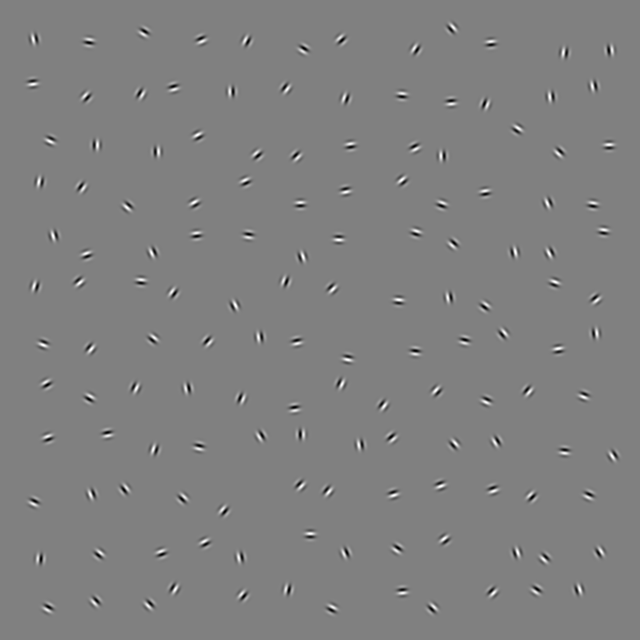
Reproduce this pattern procedurally as a WebGL 2 fragment shader.

```glsl
#version 300 es
precision highp float;
// Small Gabor patches (striped wavelets) scattered on flat mid grey.
// A jittered cellular grid holds one patch per cell; each pixel sums the
// wavelets of its 3x3 neighbouring cells, with hashed angle and phase.

uniform vec2 u_resolution;
out vec4 outColor;

const float TAU = 6.2831853;
const float BACKGROUND = 0.502;   // grey level between the patches
const float CONTRAST = 0.56;      // amplitude at the centre of a patch
const float CELLS = 12.0;         // patches along each side
const float MARGIN = 0.025;       // empty border of the canvas
const float JITTER = 0.27;        // largest shift inside a cell, in cells
const float STAGGER = 0.13;       // sideways shift of alternate rows, in cells
const float WAVELENGTH = 0.0116;  // period of the stripes
const float SIGMA = 0.0050;       // radius of the Gaussian envelope
const float PHASE_SPREAD = 0.7;   // deviation from an odd wave, in radians

// Integer hash: four even random values in 0..1 per cell and seed.
vec4 hash4(vec2 cell, uint seed) {
  uvec4 v = uvec4(uint(cell.x), uint(cell.y), seed, 7u);
  v = v * 1664525u + 1013904u;
  for (int i = 0; i < 2; i++) {
    v.x += v.y * v.w;
    v.y += v.z * v.x;
    v.z += v.x * v.y;
    v.w += v.y * v.z;
    v ^= v >> 16u;
  }
  return vec4(v >> 8u) / 16777216.0;
}

// Sinusoid across one direction under a round Gaussian envelope.
float gabor(vec2 offset, float angle, float phase) {
  float across = dot(offset, vec2(cos(angle), sin(angle)));
  float envelope = exp(-0.5 * dot(offset, offset) / (SIGMA * SIGMA));
  return envelope * sin(TAU * across / WAVELENGTH + phase);
}

// Sum of the patches that can reach this point.
float scatteredPatches(vec2 uv) {
  float cellSize = (1.0 - 2.0 * MARGIN) / CELLS;
  vec2 grid = (uv - MARGIN) / cellSize;
  vec2 home = floor(grid);
  float total = 0.0;
  for (int y = -1; y <= 1; y++) {
    for (int x = -1; x <= 1; x++) {
      vec2 cell = home + vec2(x, y);
      if (any(lessThan(cell, vec2(0.0))) ||
          any(greaterThanEqual(cell, vec2(CELLS)))) continue;

      vec4 place = hash4(cell, 11u);
      vec4 wave = hash4(cell, 29u);
      vec2 center = cell + 0.5 + JITTER * (2.0 * place.xy - 1.0);
      center.x += STAGGER * (2.0 * mod(cell.y, 2.0) - 1.0);

      // A full turn of angles also covers both stripe polarities.
      float phase = PHASE_SPREAD * (2.0 * wave.y - 1.0);
      total += gabor((grid - center) * cellSize, TAU * wave.x, phase);
    }
  }
  return total;
}

void main() {
  vec2 uv = gl_FragCoord.xy / u_resolution;
  float grey = BACKGROUND + CONTRAST * scatteredPatches(uv);
  outColor = vec4(vec3(clamp(grey, 0.0, 1.0)), 1.0);
}
```
